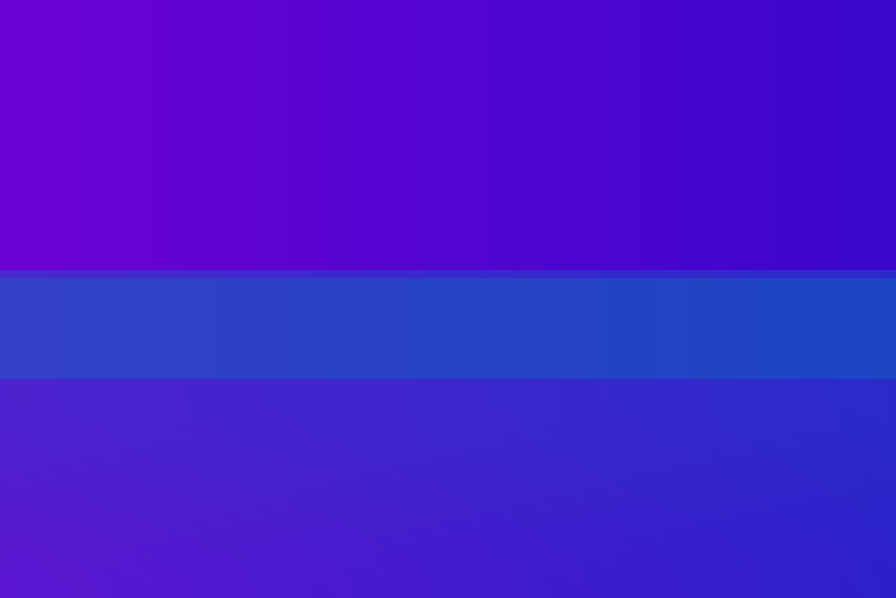
This background is drawn by a Shadertoy shader. Its source:

```glsl
// Antialiased step: 1 above the given height
float above(float y, float height) {
    return clamp((y - height) * iResolution.y + 0.5, 0.0, 1.0);
}

// Faint tonal steps across a smooth ramp
float softSteps(float x, float count) {
    return mix(x, (floor(x * count) + 0.5) / count, 0.4);
}

void mainImage(out vec4 fragColor, in vec2 fragCoord) {
    vec2 uv = fragCoord / iResolution.xy;

    // Lower field: violet corner fading to blue, up and to the right
    vec3 floorLow = mix(vec3(0.355, 0.085, 0.815), vec3(0.175, 0.125, 0.795), uv.x);
    vec3 floorHigh = mix(vec3(0.305, 0.135, 0.81), vec3(0.165, 0.165, 0.79), uv.x);
    vec3 color = mix(floorLow, floorHigh, smoothstep(0.0, 0.34, uv.y));

    // Blue band
    vec3 band = mix(vec3(0.2, 0.25, 0.79), vec3(0.11, 0.27, 0.77), uv.x);
    color = mix(color, band, above(uv.y, 0.366));

    // Thin strip along the top of the band
    vec3 strip = mix(vec3(0.29, 0.155, 0.805), vec3(0.17, 0.16, 0.785), uv.x);
    color = mix(color, strip, above(uv.y, 0.535));

    // Upper field: purple to indigo with faint vertical steps
    float ramp = softSteps(uv.x, 11.0);
    vec3 sky = mix(vec3(0.425, 0.005, 0.835), vec3(0.23, 0.025, 0.8), ramp);
    color = mix(color, sky, above(uv.y, 0.5486));

    fragColor = vec4(color, 1.0);
}
```
